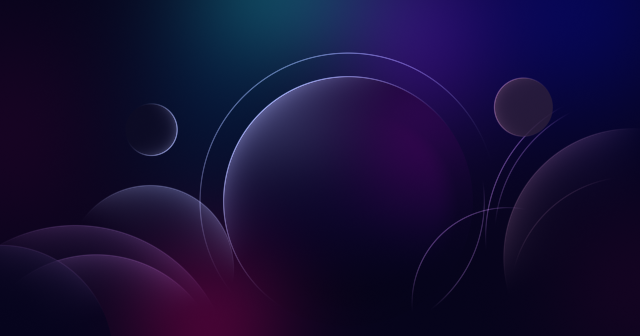
Write a WebGL 1 fragment shader that draws this background.

```glsl
precision highp float;
// Dark abstract sky: soft colour glows behind translucent planets and thin arcs.
// Each body is a circle distance function with a lit rim that fades with angle;
// glows are Gaussians. Units: canvas height = 1, origin at the canvas centre.

uniform vec2 u_resolution;

const vec3 NIGHT   = vec3(0.022, 0.015, 0.105);
const vec3 TEAL    = vec3(0.035, 0.235, 0.215);
const vec3 VIOLET  = vec3(0.145, 0.030, 0.235);
const vec3 BLUE    = vec3(0.000, 0.010, 0.220);
const vec3 PLUM    = vec3(0.065, 0.000, 0.030);
const vec3 CRIMSON = vec3(0.245, 0.000, 0.095);
const vec3 NAVY    = vec3(0.025, 0.020, 0.145);
const vec3 SILVER  = vec3(0.480, 0.500, 0.620);
const vec3 MAUVE   = vec3(0.330, 0.230, 0.370);
const vec3 BRONZE  = vec3(0.330, 0.230, 0.270);

float hash(vec2 p) {
  return fract(sin(dot(p, vec2(12.99, 78.23))) * 43758.5);
}

float glow(vec2 p, vec2 centre, vec2 size) {
  vec2 q = (p - centre) / size;
  return exp(-dot(q, q));
}

// Signed distance to a circle
float circle(vec2 p, vec2 centre, float radius) {
  return length(p - centre) - radius;
}

float inside(float d) {
  float aa = 0.75 / u_resolution.y;
  return 1.0 - smoothstep(-aa, aa, d);
}

// Angular light: 1 towards the given angle in degrees, 0 beyond the spread
float facing(vec2 p, vec2 centre, float angle, float spread) {
  float a = radians(angle);
  float c = dot(normalize(p - centre + 1e-5), vec2(cos(a), sin(a)));
  return smoothstep(cos(radians(spread)), 1.0, c);
}

// Thin circular line, lit around one angle
float arc(vec2 p, vec2 centre, float radius, float angle, float spread) {
  float aa = 0.7 / u_resolution.y;
  float d = abs(circle(p, centre, radius));
  float line = 1.0 - smoothstep(0.0004, 0.0014 + aa, d);
  return line * facing(p, centre, angle, spread);
}

// Light that spreads inward from the lit side of a disc
float innerRim(vec2 p, vec2 centre, float radius, float depth, float angle, float spread) {
  float d = circle(p, centre, radius);
  return inside(d) * exp(min(d, 0.0) / depth) * facing(p, centre, angle, spread);
}

// Translucent hill: soft inner light and a fine edge
vec3 hill(vec3 col, vec2 p, vec2 centre, float radius, float angle, float spread, vec3 tint) {
  float body = innerRim(p, centre, radius, 0.055, angle, spread);
  float edge = arc(p, centre, radius, angle, spread);
  return col + tint * (0.42 * body + 0.28 * edge);
}

vec3 background(vec2 p) {
  vec3 col = NIGHT;
  col += TEAL * glow(p, vec2(-0.11, 0.54), vec2(0.30, 0.26));
  col += vec3(0.0, 0.055, 0.09) * glow(p, vec2(-0.30, 0.22), vec2(0.28, 0.36));
  col += VIOLET * glow(p, vec2(0.27, 0.38), vec2(0.26, 0.34));
  col += BLUE * glow(p, vec2(0.75, 0.48), vec2(0.40, 0.36));
  col += PLUM * glow(p, vec2(-0.93, 0.10), vec2(0.30, 0.36));
  col += PLUM * 0.8 * glow(p, vec2(0.95, -0.35), vec2(0.28, 0.30));
  return col;
}

vec3 mainPlanet(vec3 col, vec2 p, vec2 centre, float radius) {
  vec3 body = NAVY;
  body += vec3(0.155, 0.0, 0.145) * glow(p, vec2(0.31, 0.11), vec2(0.24, 0.26));
  body += SILVER * 0.24 * glow(p, vec2(-0.12, 0.15), vec2(0.22, 0.18));
  body = mix(body, NIGHT * 0.85, smoothstep(-0.1, -0.45, p.y));
  float fade = mix(0.25, 1.0, facing(p, centre, 125.0, 150.0));
  fade = max(fade, smoothstep(0.0, 0.12, -circle(p, centre, radius)));
  col = mix(col, body, inside(circle(p, centre, radius)) * fade);
  col += SILVER * 0.48 * innerRim(p, centre, radius, 0.045, 138.0, 75.0);
  return col + SILVER * 0.75 * arc(p, centre, radius, 135.0, 105.0);
}

vec3 smallPlanet(vec3 col, vec2 p, vec2 centre, float radius, vec3 tint, float fill, float angle) {
  float d = circle(p, centre, radius);
  col = mix(col, NIGHT + tint * fill, inside(d) * 0.8);
  col += tint * 0.35 * innerRim(p, centre, radius, 0.016, angle, 130.0);
  return col + tint * 0.75 * arc(p, centre, radius, angle, 150.0);
}

void main() {
  vec2 p = (gl_FragCoord.xy - 0.5 * u_resolution) / u_resolution.y;
  vec2 hub = vec2(0.084, -0.099);
  vec2 rightHub = vec2(0.936, -0.205);
  vec3 col = background(p);

  // Central planet and its ring
  col = mainPlanet(col, p, hub, 0.371);
  col += SILVER * 0.62 * arc(p, hub, 0.441, 118.0, 104.0);
  col += CRIMSON * glow(p, vec2(-0.33, -0.47), vec2(0.25, 0.28));

  // Hills at the lower left
  col = hill(col, p, vec2(-0.505, -0.300), 0.248, 68.0, 80.0, SILVER);
  col = hill(col, p, vec2(-0.728, -0.639), 0.468, 76.0, 50.0, MAUVE);
  col = hill(col, p, vec2(-0.666, -0.639), 0.381, 84.0, 48.0, MAUVE);
  col = mix(col, NAVY * 0.8, 0.65 * inside(circle(p, vec2(-0.950, -0.564), 0.334)));
  col = hill(col, p, vec2(-0.950, -0.564), 0.334, 68.0, 48.0, MAUVE * 0.6);

  // Large body and fine arcs on the right
  col = hill(col, p, vec2(0.931, -0.267), 0.384, 140.0, 58.0, BRONZE * 1.15);
  col += BRONZE * 0.28 * arc(p, vec2(0.931, -0.391), 0.365, 132.0, 35.0);
  col += MAUVE * 0.85 * arc(p, rightHub, 0.443, 152.0, 34.0);
  col += MAUVE * 0.60 * arc(p, rightHub, 0.416, 146.0, 30.0);
  col += MAUVE * 0.60 * arc(p, hub, 0.405, -22.0, 32.0);
  col += MAUVE * 0.75 * arc(p, vec2(0.559, -0.403), 0.285, 132.0, 55.0);

  // Two small planets
  col = smallPlanet(col, p, vec2(-0.502, 0.114), 0.077, SILVER, 0.06, -20.0);
  col = smallPlanet(col, p, vec2(0.606, 0.181), 0.087, BRONZE, 0.46, 165.0);

  // Faint grain hides banding
  col += (hash(gl_FragCoord.xy) - 0.5) / 255.0;
  gl_FragColor = vec4(clamp(col, 0.0, 1.0), 1.0);
}
```
